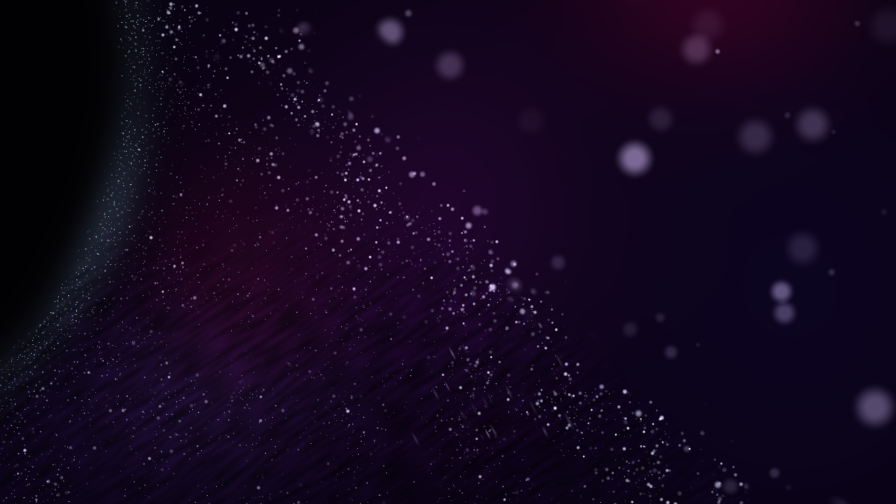
Give the GLSL for this background, as a Shadertoy shader.

```glsl
const vec3 BASE = vec3(0.036, 0.010, 0.076);
const vec3 MAGENTA = vec3(0.080, 0.010, 0.085);
const vec3 CRIMSON = vec3(0.140, 0.000, 0.045);
const vec3 WINE = vec3(0.080, 0.006, 0.025);
const vec3 VIOLET = vec3(0.042, 0.026, 0.075);
const vec3 INDIGO = vec3(0.012, 0.008, 0.050);
const vec3 RIM_TINT = vec3(0.075, 0.105, 0.125);
const vec3 DUST_TINT = vec3(0.46, 0.52, 0.58);
const vec3 FLAKE_TINT = vec3(0.72, 0.74, 0.80);
const vec3 BOKEH_TINT = vec3(0.50, 0.47, 0.56);

const vec2 VOID_CENTRE = vec2(-0.567, 0.861);
const float VOID_RADIUS = 0.81;
const float EDGE_TOP_X = 0.463;
const float EDGE_SLOPE = 1.02;
const float CLUMP_SCALE = 8.0;
const float STREAK_ANGLE = -1.08;

vec3 hash3(vec2 cell) {
    vec3 q = fract(cell.xyx * vec3(0.1031, 0.1030, 0.0973));
    q += dot(q, q.yxz + 33.33);
    return fract((q.xxy + q.yzz) * q.zyx);
}

float gradientNoise(vec2 p) {
    vec2 cell = floor(p), f = fract(p);
    vec2 u = f * f * f * (f * (f * 6.0 - 15.0) + 10.0);
    vec4 corner;
    for (int i = 0; i < 4; i++) {
        vec2 offset = vec2(i & 1, i >> 1);
        float angle = 6.2832 * hash3(cell + offset).x;
        corner[i] = dot(vec2(cos(angle), sin(angle)), f - offset);
    }
    return mix(mix(corner.x, corner.y, u.x), mix(corner.z, corner.w, u.x), u.y);
}

vec2 rotate(vec2 p, float angle) {
    float c = cos(angle), s = sin(angle);
    return vec2(c * p.x + s * p.y, c * p.y - s * p.x);
}

float glow(vec2 p, vec2 centre, vec2 size) {
    vec2 q = (p - centre) / size;
    return exp(-dot(q, q));
}

float bump(float x, float centre, float width) {
    float q = (x - centre) / width;
    return exp(-q * q);
}

// One soft dot per cell of a jittered grid; core is the flat share of its radius
float dots(vec2 p, float cellSize, float radius, float core, float density, float seed) {
    vec2 cell = floor(p / cellSize);
    vec3 place = hash3(cell + seed * 17.3);
    vec3 look = hash3(cell + seed * 17.3 + 91.7);
    float margin = min(0.5, radius / cellSize);
    vec2 centre = (cell + mix(vec2(margin), vec2(1.0 - margin), place.xy)) * cellSize;
    float d = length(p - centre) / (radius * mix(0.55, 1.0, place.z));
    float present = smoothstep(0.0, 0.08, density - look.x);
    return (1.0 - smoothstep(core, 1.0, d)) * present * mix(0.25, 1.0, look.y * look.y);
}

// Overlapping rotated grids hide the regular spacing
float scatter(vec2 p, float cellSize, float radius, float core, float density, float seed) {
    float sum = 0.0;
    for (int i = 0; i < 3; i++) {
        float turn = seed + float(i) * 0.7;
        sum += dots(rotate(p, turn) + 3.0, cellSize, radius, core, density, turn * 3.0);
    }
    return sum;
}

void mainImage(out vec4 fragColor, in vec2 fragCoord) {
    vec2 p = fragCoord / iResolution.y;
    float rim = length(p - VOID_CENTRE) - VOID_RADIUS;
    float edge = (p.x - EDGE_TOP_X - EDGE_SLOPE * (1.0 - p.y)) / length(vec2(1.0, EDGE_SLOPE));
    float clump = clamp(0.6 + 1.1 * gradientNoise(p * CLUMP_SCALE), 0.0, 1.2);
    float inside = smoothstep(-0.015, 0.02, rim) * (1.0 - smoothstep(-0.06, 0.03, edge));

    // Coloured background glows
    vec3 color = BASE;
    color += MAGENTA * glow(p, vec2(0.88, 0.59), vec2(0.31, 0.36));
    color += CRIMSON * glow(p, vec2(1.42, 1.02), vec2(0.27, 0.20));
    color += WINE * glow(p, vec2(0.47, 0.47), vec2(0.20, 0.23));
    color += VIOLET * glow(p, vec2(0.36, 0.20), vec2(0.30, 0.19));
    color += INDIGO * glow(p, vec2(1.58, 0.43), vec2(0.36, 0.42));
    color *= mix(0.12, 1.0, smoothstep(-0.06, 0.16, rim));

    // Lit rim and brushed haze
    color += RIM_TINT * bump(rim, 0.025, 0.05) * (0.45 + 0.8 * glow(p, vec2(0.25, 0.55), vec2(0.2, 0.18)));
    float fibres = gradientNoise(rotate(p, 0.6) * vec2(14.0, 85.0));
    color *= 1.0 + 0.7 * fibres * inside * (1.0 - smoothstep(0.3, 0.65, p.y));

    // Fine dust, dense along the rim
    float dustDensity = inside * (0.22 * clump + 0.5 * exp(-abs(rim - 0.02) / 0.06));
    color += DUST_TINT * 0.75 * scatter(p, 0.0115, 0.0034, 0.0, dustDensity, 1.0);

    // Bright flakes gathering toward the diagonal edge
    float band = smoothstep(0.0, 0.15, rim);
    float grainDensity = band * clump * (0.5 * bump(edge, -0.09, 0.10) + 0.1 * inside);
    color += FLAKE_TINT * scatter(p, 0.022, 0.0058, 0.1, grainDensity, 2.3);
    float flakeDensity = band * clump * 0.36 * bump(edge, -0.02, 0.065);
    color += FLAKE_TINT * scatter(p, 0.042, 0.0105, 0.15, flakeDensity, 4.1);

    // Short motion streaks in the lower middle
    vec2 streakSpace = rotate(p, STREAK_ANGLE) * vec2(0.22, 1.0);
    float streakDensity = 0.6 * glow(p, vec2(0.97, 0.20), vec2(0.13, 0.09));
    color += FLAKE_TINT * 0.4 * dots(streakSpace + 2.0, 0.013, 0.0052, 0.0, streakDensity, 6.0);

    // Out-of-focus discs, larger farther from the swarm
    float nearDensity = 0.22 * bump(edge, 0.07, 0.09) * clump;
    color += BOKEH_TINT * 0.7 * scatter(p, 0.085, 0.025, 0.2, nearDensity, 5.2);
    float farDensity = 0.22 * smoothstep(0.08, 0.22, edge);
    color += BOKEH_TINT * 0.85 * scatter(p, 0.19, 0.052, 0.25, farDensity, 7.4);
    color += FLAKE_TINT * 0.7 * scatter(p, 0.14, 0.011, 0.1, farDensity * 0.5, 8.6);

    fragColor = vec4(clamp(color, 0.0, 1.0), 1.0);
}
```
